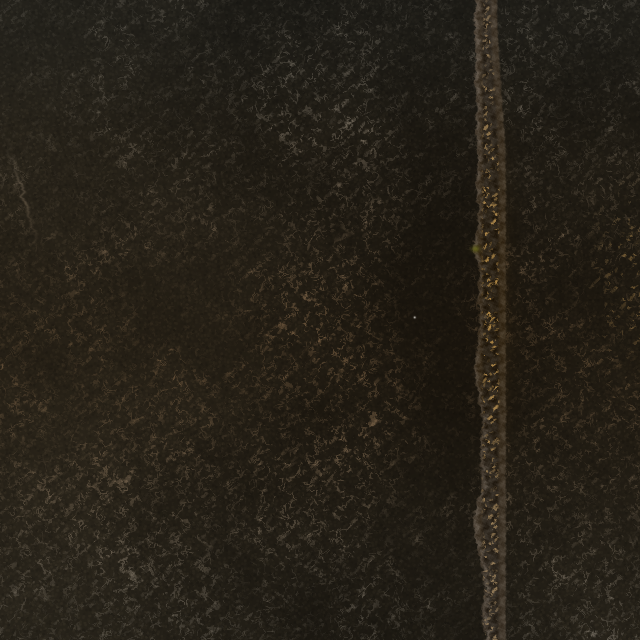
Write a three.js fragment shader that draws this texture.

```glsl
#define STONE_DARK vec3(0.095, 0.083, 0.06)
#define STONE_LIGHT vec3(0.168, 0.15, 0.113)
#define FLECK_GREY vec3(0.43, 0.41, 0.37)
#define FLECK_WARM vec3(0.46, 0.36, 0.25)
#define MORTAR vec3(0.235, 0.185, 0.115)
#define RIM vec3(0.35, 0.31, 0.265)
#define GOLD vec3(0.74, 0.57, 0.29)
#define VEIN_SCALE 58.0
#define DUST_SCALE 105.0
#define GRAIN_SCALE 135.0
#define EDGE 0.002
varying vec2 vUv;

vec2 hash2(vec2 p) {
  p = vec2(dot(p, vec2(127.1, 311.7)), dot(p, vec2(269.5, 183.3)));
  return fract(sin(p) * 43758.5);
}

// Layered sines, roughly -1 to 1
float waves(vec2 p) {
  float sum = 0.0, amp = 0.5;
  for (int i = 0; i < 4; i++) {
    sum += amp * sin(p.x + 1.6 * sin(p.y));
    p = mat2(0.8, 0.6, -0.6, 0.8) * p * 1.9 + 2.3;
    amp *= 0.6;
  }
  return sum;
}

// Cellular noise: nearest distance, gap to the second, cell value
vec3 cells(vec2 p) {
  float near = 9.0, second = 9.0, value = 0.0;
  for (int k = 0; k < 9; k++) {
    float n = float(k);
    vec2 cell = floor(p) + vec2(mod(n, 3.0), floor((n + 0.5) / 3.0)) - 1.0;
    float d = length(cell + hash2(cell) - p);
    second = min(second, max(near, d));
    if (d < near) value = hash2(cell + 41.0).x;
    near = min(near, d);
  }
  return vec3(near, second - near, value);
}

float blob(vec2 p, vec2 center, vec2 radius) {
  vec2 q = (p - center) / radius;
  return exp(-dot(q, q));
}

float bump(float x, float center, float width) {
  return blob(vec2(x, 0.0), vec2(center, 0.0), vec2(width, 1.0));
}

// Where the surface is more heavily worn
float wear(vec2 p) {
  float d = 0.3 + 0.3 * waves(p * 19.0 + 4.0) + 0.22 * waves(p * 47.0);
  d += 0.4 * blob(p, vec2(0.15, 0.17), vec2(0.28, 0.2));
  d += 0.4 * blob(p, vec2(0.52, 0.82), vec2(0.14, 0.09));
  d += 0.4 * blob(p, vec2(0.5, 0.5), vec2(0.13, 0.17));
  d += 0.35 * blob(p, vec2(0.54, 0.25), vec2(0.12, 0.1));
  d += 0.25 * blob(p, vec2(0.94, 0.1), vec2(0.12, 0.25));
  d -= 0.4 * blob(p, vec2(0.69, 0.45), vec2(0.06, 0.4));
  d -= 0.3 * blob(p, vec2(0.28, 0.5), vec2(0.12, 0.07));
  d -= 0.3 * blob(p, vec2(0.05, 0.87), vec2(0.1, 0.1));
  return clamp(d, 0.0, 1.0);
}

vec3 stone(vec2 p) {
  float warm = bump(p.y, 0.45, 0.28), worn = wear(p);
  float light = 0.3 + 0.14 * waves(p * 9.0) + 0.38 * (1.0 - smoothstep(0.0, 0.6, p.x));
  light += 0.25 * worn - 0.35 * blob(p, vec2(0.75, 0.5), vec2(0.22, 0.4));
  light += 0.3 * blob(p, vec2(1.0, 0.05), vec2(0.22, 0.3)) + 0.2 * blob(p, vec2(1.0), vec2(0.2));
  vec3 col = mix(STONE_DARK, STONE_LIGHT, clamp(light, 0.0, 1.0));
  col += vec3(0.008, 0.0, -0.008) * warm + vec3(-0.006, 0.002, 0.01) * smoothstep(0.75, 1.0, p.y);

  // Broken veins, curls and two sizes of dust
  vec2 bent = p + 0.006 * vec2(waves(p * 110.0), waves(p.yx * 130.0 + 7.0));
  vec3 web = cells(bent * VEIN_SCALE);
  float curl = (1.0 - smoothstep(0.03, 0.1, abs(web.x - 0.33))) * step(0.5, web.z);
  float vein = max(1.0 - smoothstep(0.03, 0.18, web.y), curl);
  vein *= smoothstep(-0.1, 0.55, waves(p * 150.0 + 3.0)) * worn;
  vec3 dust = cells(p * DUST_SCALE + 0.6 * waves(p * 200.0));
  float speck = (1.0 - smoothstep(0.1, 0.5, dust.x)) * smoothstep(0.5, 1.0, dust.z);
  speck *= 0.22 + 0.75 * worn;
  vec3 powder = cells(p * DUST_SCALE * 1.9 + 9.0);
  col *= 0.95 + 0.35 * (powder.z - 0.35) * (1.0 - smoothstep(0.2, 0.7, powder.x));
  vec3 fleck = mix(FLECK_GREY, FLECK_WARM, warm);
  col = mix(col, fleck, clamp(0.62 * vein + 0.55 * speck, 0.0, 0.85));
  col = mix(col, GOLD, blob(p, vec2(0.99, 0.56), vec2(0.05, 0.1)) * speck);

  // Scratch and bright chip
  float crack = 0.015 + 0.3 * (0.765 - p.y) + 0.005 * waves(p.yy * 90.0);
  col = mix(col, fleck, 0.45 * bump(p.x, crack, 0.0025) * bump(p.y, 0.695, 0.06));
  return col + 0.6 * blob(p, vec2(0.648, 0.504), vec2(0.0018));
}

// Ragged vertical joint filled with grit
vec3 addSeam(vec3 col, vec2 p) {
  float y = p.y, middle = bump(y, 0.53, 0.27), grit = waves(p * 240.0);
  float left = mix(0.757, 0.741, y) + 0.003 * waves(vec2(y * 75.0, 2.0)) + 0.003 * grit;
  left -= 0.011 * bump(y, 0.42, 0.03) + 0.016 * bump(y, 0.175, 0.04) + 0.009 * bump(y, 0.61, 0.018);
  float right = 0.79 - 0.013 * smoothstep(0.72, 1.0, y) + 0.0012 * grit;
  float body = smoothstep(-EDGE, EDGE, p.x - left) * smoothstep(-EDGE, EDGE, right - p.x);
  col += vec3(0.035, 0.022, 0.004) * middle * exp(-abs(p.x - right) / 0.012);
  float core = smoothstep(0.75, 0.758, p.x) * (1.0 - smoothstep(right - 0.014, right - 0.007, p.x));
  vec3 fill = mix(RIM * 0.8, MORTAR, 0.3 + 0.7 * middle) * (1.0 - 0.3 * core) + 0.06 * grit;
  float rim = 1.0 - smoothstep(0.002, 0.011, p.x - left);
  fill = mix(fill, RIM + 0.09 * grit, rim * (0.75 - 0.35 * middle));
  vec3 grain = cells(p * GRAIN_SCALE + 0.5 * grit);
  float bead = (1.0 - smoothstep(0.1, 0.25 + 0.35 * grain.z, grain.x)) * smoothstep(0.3, 1.0, grain.z);
  fill = mix(fill, mix(RIM * 1.5, GOLD, 0.3 + 0.7 * middle), bead * core * 0.9);
  col = mix(col, fill, body);
  return mix(col, vec3(0.42, 0.43, 0.1), 0.7 * blob(p, vec2(0.743, 0.611), vec2(0.006, 0.005)));
}

void main() { gl_FragColor = vec4(addSeam(stone(vUv), vUv), 1.0); }
```
